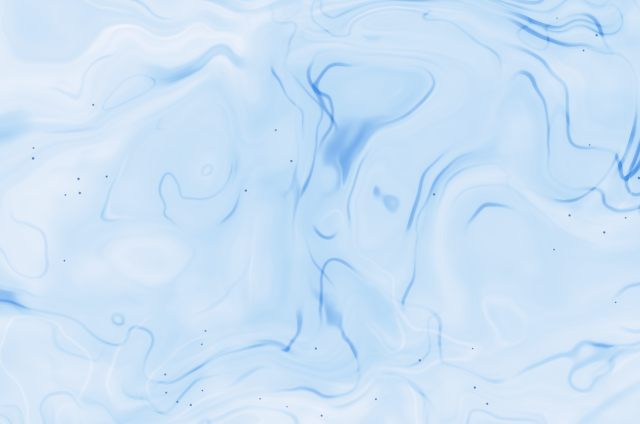
A WebGL 1 fragment shader for this texture:

```glsl
precision highp float;
uniform vec2 u_resolution;

#define FOLD 0.68         // strength of the large folds
#define CURL 0.36         // strength of the smaller curls
#define RIPPLE 0.085      // strength of the finest wobble
#define TWIST 1.6         // turn of the vortex, in radians
#define BASE_TONE 0.42    // mean ink density
#define STREAKS 1.05      // contrast of the fine streaks
#define STRAND_INK 0.62   // density of the thin strands
#define STRAND_WIDTH 0.0036
#define BANDS 2.0         // contour lines per strand field
#define BLOT_INK 1.0      // density of the dark blots
#define SPECK_GRID 30.0
#define SPECK_SHARE 0.06

const vec3 WHITE = vec3(0.93, 0.95, 0.99);
const vec3 PALE = vec3(0.87, 0.92, 0.975);
const vec3 SKY = vec3(0.72, 0.855, 0.965);
const vec3 DEEP = vec3(0.30, 0.58, 0.90);
const vec3 NAVY = vec3(0.16, 0.36, 0.66);

float hash(vec2 p) {
  return fract(sin(dot(p, vec2(127.1, 311.7))) * 43758.5453);
}

float noise(vec2 p) {
  vec2 i = floor(p), f = fract(p);
  f = f * f * f * (f * (f * 6.0 - 15.0) + 10.0);
  return mix(mix(hash(i), hash(i + vec2(1.0, 0.0)), f.x),
             mix(hash(i + vec2(0.0, 1.0)), hash(i + 1.0), f.x), f.y);
}

float fbm(vec2 p) {
  float sum = 0.0, amp = 0.533;
  for (int i = 0; i < 4; i++) {
    sum += amp * noise(p);
    p = 2.0 * p + 7.3;
    amp *= 0.5;
  }
  return sum;
}

// Smooth displacement, roughly -0.5 to 0.5 on each axis
vec2 drift(vec2 p) {
  vec2 fine = p * 2.1 + 31.7;
  return 0.75 * vec2(noise(p), noise(p + 17.4))
       + 0.25 * vec2(noise(fine), noise(fine + 9.2)) - 0.5;
}

// Stirred liquid: one vortex, then folds, curls and ripples
vec2 stir(vec2 p) {
  vec2 start = p;
  vec2 d = p - vec2(1.16, 0.62);
  float a = TWIST * exp(-dot(d, d) / 0.11);
  p += mat2(cos(a), sin(a), -sin(a), cos(a)) * d - d;
  p += FOLD * drift(p * 2.1 + 3.1);
  p += CURL * drift(p * 3.6 + 41.0);
  return p + RIPPLE * drift(start * 9.0 + 63.0);
}

// Distance to the nearest contour of a field, from its values at
// the point and at two neighbours a small step away
float contourDistance(vec3 f, float stepSize) {
  float slope = length(f.yz - f.x) / stepSize;
  return abs(fract(f.x * BANDS) - 0.5) / (BANDS * max(slope, 1.2));
}

// Signed density of broken strands; every third layer is bleached
float strands(vec2 p, vec2 q, vec2 qx, vec2 qy, float stepSize, float px) {
  float ink = 0.0;
  for (int i = 0; i < 7; i++) {
    float k = float(i);
    vec2 shift = vec2(13.7, 5.9) * (k + 1.0);
    vec2 scale = vec2(1.6, 3.6) + vec2(0.35, 0.6) * k;
    vec3 f = vec3(noise(q * scale + shift), noise(qx * scale + shift),
                  noise(qy * scale + shift));
    float d = contourDistance(f, stepSize);
    float vary = noise(p * 8.0 - shift);
    float present = smoothstep(0.5, 0.8, noise(p * 5.2 + shift * 1.7));
    float width = STRAND_WIDTH * mix(0.3, 1.4, vary);
    float core = 1.0 - smoothstep(width - px, width + 1.5 * px, d);
    float halo = 0.2 * exp(-d / 0.013);
    float weight = mod(k, 3.0) == 2.0 ? -0.45 : mix(0.4, 1.3, vary);
    ink += STRAND_INK * weight * present * (core + halo);
  }
  return ink;
}

// Tiny pigment grains, gathered in loose clusters
float specks(vec2 p, float px) {
  vec2 cell = floor(p * SPECK_GRID);
  float cluster = smoothstep(0.4, 0.75, noise(cell * 0.16 + 8.0));
  float present = step(hash(cell + 2.3), SPECK_SHARE * cluster);
  vec2 offset = 0.2 + 0.6 * vec2(hash(cell + 5.1), hash(cell + 9.7));
  float r = mix(0.0008, 0.0026, hash(cell + 14.2));
  float d = length(p - (cell + offset) / SPECK_GRID);
  return present * (1.0 - smoothstep(r - px, r + px, d));
}

void main() {
  vec2 p = gl_FragCoord.xy / u_resolution.y;
  float px = 1.0 / u_resolution.y;
  float e = 0.002;
  vec2 q = stir(p);
  vec2 qx = stir(p + vec2(e, 0.0));
  vec2 qy = stir(p + vec2(0.0, e));

  // Washes and streaks that follow the flow
  float tone = BASE_TONE + 1.15 * (fbm(q * vec2(1.5, 2.8) + 4.0) - 0.5);
  tone += 0.6 * (fbm(p * 1.6 + 20.0) - 0.5);
  tone += STREAKS * (fbm(q * vec2(4.5, 15.0) + 60.0) - 0.5);
  tone -= 0.4 * smoothstep(0.58, 0.8, fbm(p * 4.0 + 75.0));

  // Strands and dark blots
  tone = max(tone, -0.4) + strands(p, q, qx, qy, e, px);
  float blot = smoothstep(0.7, 0.95, noise(q * vec2(4.0, 11.0) + 90.0));
  tone += BLOT_INK * blot * smoothstep(0.6, 0.85, noise(p * 4.6 + 52.0));

  vec3 color = mix(PALE, WHITE, clamp(-tone * 2.0, 0.0, 1.0));
  color = mix(color, SKY, clamp(tone, 0.0, 1.0));
  color = mix(color, DEEP, clamp(tone - 1.0, 0.0, 1.0));
  color = mix(color, NAVY, 0.85 * specks(p, px));
  gl_FragColor = vec4(color, 1.0);
}
```
